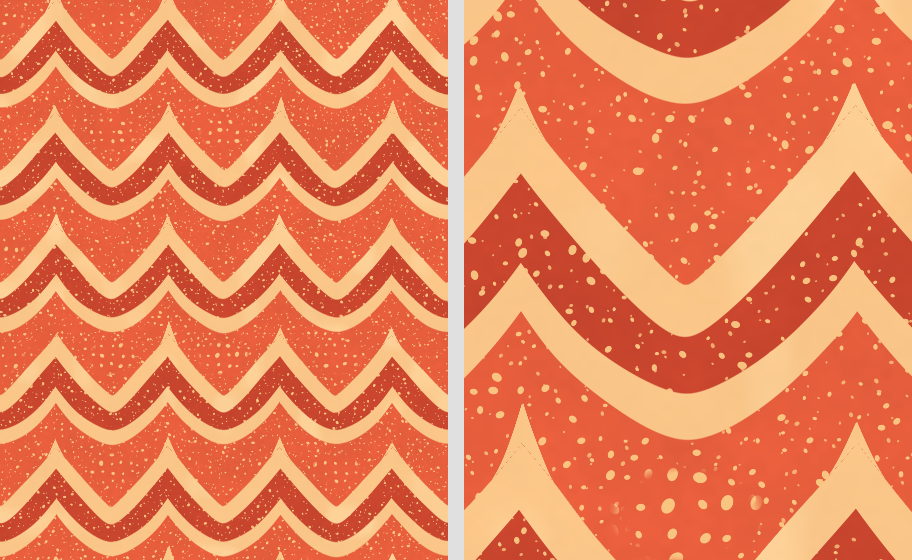
Left, the full canvas; right, a detail of the centre.
Give the GLSL for this pattern, as a WebGL 1 fragment shader.

```glsl
precision highp float;

uniform vec2 u_resolution;

const vec2 REPEATS = vec2(4.0, 5.0);
const vec3 ORANGE = vec3(0.905, 0.368, 0.238);
const vec3 DARK_RED = vec3(0.785, 0.270, 0.178);
const vec3 CREAM = vec3(0.980, 0.775, 0.535);
const vec3 PALE_CREAM = vec3(0.992, 0.825, 0.600);
const vec3 DOT_CREAM = vec3(0.985, 0.810, 0.530);

float hash(vec2 p) {
  return fract(sin(dot(p, vec2(127.1, 311.7))) * 43758.5453);
}

vec2 hash2(vec2 p) {
  return vec2(hash(p), hash(p + 37.3));
}

float noise(vec2 p) {
  vec2 i = floor(p);
  vec2 f = fract(p);
  f = f * f * (3.0 - 2.0 * f);
  float low = mix(hash(i), hash(i + vec2(1.0, 0.0)), f.x);
  float high = mix(hash(i + vec2(0.0, 1.0)), hash(i + vec2(1.0, 1.0)), f.x);
  return mix(low, high, f.y);
}

// Height of one edge: sharp crest, valley from pointed to scalloped.
float edgeHeight(float fromCrest, float crest, float depth, float scallop, float rounding) {
  float v = 1.0 - fromCrest;
  float soft = (sqrt(v * v + rounding * rounding) - rounding)
             / (sqrt(1.0 + rounding * rounding) - rounding);
  return crest + depth * (1.0 - mix(soft, v * v, scallop));
}

float band(float y, float top, float bottom, float aa) {
  return smoothstep(top - aa, top + aa, y) * (1.0 - smoothstep(bottom - aa, bottom + aa, y));
}

// Thin curved tip standing on a crest; its height and lean differ per crest.
float tipHeight(float x, vec2 crestId) {
  float h = hash(crestId + 5.7);
  float height = 0.015 + 0.125 * h;
  float lean = (hash(crestId + 9.1) - 0.5) * 0.035;
  float reach = clamp(1.0 - abs(x - lean) / 0.095, 0.0, 1.0);
  return height * pow(reach, 1.6);
}

// Jittered, slightly stretched dots on a grid.
float speckles(vec2 p, float grid, float minRadius, float maxRadius,
               float fill, float jitter, float pixel) {
  vec2 q = p * grid;
  vec2 cell = floor(q);
  float aa = pixel * grid * 0.6;
  float mask = 0.0;
  for (int j = -1; j <= 1; j++) {
    for (int i = -1; i <= 1; i++) {
      vec2 id = cell + vec2(float(i), float(j));
      vec2 rnd = hash2(id + grid);
      vec2 d = q - id - 0.5 - (rnd - 0.5) * jitter;
      float angle = 6.2832 * hash(id + 71.9);
      float along = dot(d, vec2(cos(angle), sin(angle)));
      float dist = sqrt(dot(d, d) + 0.7 * along * along);
      float size = hash(id + 13.4);
      float radius = mix(minRadius, maxRadius, size * size);
      float present = step(hash(id + 53.2), fill);
      mask = max(mask, present * (1.0 - smoothstep(radius - aa, radius + aa, dist)));
    }
  }
  return mask;
}

void main() {
  vec2 p = gl_FragCoord.xy / u_resolution;
  p = vec2(p.x, 1.0 - p.y) * REPEATS;
  float pixel = REPEATS.y / u_resolution.y;
  float aa = pixel * 0.9;

  // Hand-drawn wobble
  vec2 q = p + 0.022 * (vec2(noise(p * 3.0), noise(p * 3.0 + 40.0)) - 0.5);
  q.y += 0.012;
  float x = fract(q.x) - 0.5;
  float u = abs(x) * 2.0;

  // Edges of the two ribbons, measured from the upper ribbon's top
  float top = edgeHeight(u, 0.0, 0.535, 0.12, 0.04);
  float upperEnd = edgeHeight(u, 0.195, 0.495, 0.15, 0.14) - top;
  float lowerStart = edgeHeight(u, 0.460, 0.390, 0.72, 0.10) - top;
  float lowerEnd = edgeHeight(u, 0.605, 0.375, 0.82, 0.10) - top;
  float row = floor(q.y - top);
  float f = fract(q.y - top);

  // Ribbon and ground masks
  float tip = tipHeight(x, vec2(floor(q.x), row + 1.0));
  float upper = band(f, 0.0, upperEnd, aa) + smoothstep(1.0 - tip - aa, 1.0 - tip + aa, f);
  float lower = band(f, lowerStart, lowerEnd, aa);
  float ribbon = clamp(upper + lower, 0.0, 1.0);
  float dark = step(f, 0.5 * (lowerStart + lowerEnd));

  // Ground with mottling and fine speckles
  float mottling = noise(p * 5.0) * 0.6 + noise(p * 32.0) * 0.4 - 0.5;
  vec3 ground = mix(ORANGE, DARK_RED, dark) * (1.0 + 0.07 * mottling);
  float coarse = speckles(p, 15.0, 0.09, 0.24, 0.78, 0.85, pixel);
  float fine = speckles(p + 3.7, 19.0, 0.06, 0.16, 0.55, 0.95, pixel);
  float dots = max(coarse, fine * 0.8);

  // Bold dot clusters in some orange panels
  vec2 panel = vec2(floor(q.x + 0.5), row + 1.0);
  vec2 fromCentre = vec2(q.x - panel.x, f + top - 1.2);
  float inCluster = 1.0 - smoothstep(0.75, 1.0, length(fromCentre / vec2(0.24, 0.16)));
  inCluster *= step(0.58, hash(panel + 21.6)) * (1.0 - dark);
  float bold = speckles(p, 11.5, 0.13, 0.28, 0.92, 0.40, pixel);
  dots = mix(dots, bold, inCluster);
  ground = mix(ground, DOT_CREAM, dots * 0.9);

  // Cream ribbons with soft painted shading
  float wash = smoothstep(0.50, 0.85, noise(p * vec2(4.0, 3.0) + 17.0));
  vec3 cream = mix(CREAM, PALE_CREAM, wash * 0.9);
  cream *= 1.0 + 0.025 * mottling;

  gl_FragColor = vec4(mix(ground, cream, ribbon), 1.0);
}
```
